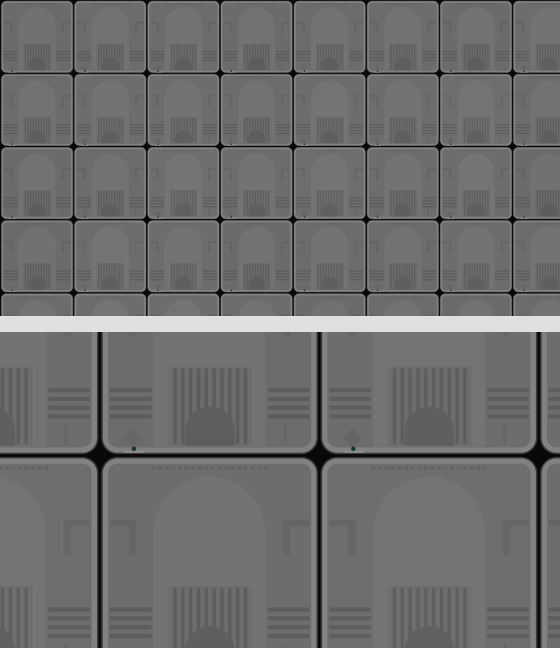
Top, the full canvas; bottom, a detail of the centre.
This pattern is drawn by a Shadertoy shader. Its source:

```glsl
#define ROWS 4.32
#define ORIGIN vec2(0.007, 0.003)
#define GAP 0.006
#define RIM 0.007
#define BEVEL 0.024
#define CORNER 0.075
#define GRILLE_PITCH 0.0357
#define VENT_PITCH 0.04
#define TOOTH_PITCH 0.03
#define WEAR 0.012

float hash(vec2 p) {
    return fract(sin(dot(p, vec2(127.1, 311.7))) * 43758.5453);
}

float box(vec2 p, vec2 halfSize) {
    vec2 d = abs(p) - halfSize;
    return length(max(d, 0.0)) + min(max(d.x, d.y), 0.0);
}

// Round-topped doorway; y points down and the arc is centred at zero
float arch(vec2 p, float radius, float bottom) {
    return max(length(vec2(p.x, min(p.y, 0.0))) - radius, p.y - bottom);
}

float stripes(float x, float pitch, float width) {
    return abs(fract(x / pitch) - 0.5) * pitch - 0.5 * width;
}

float fill(float d, float pixel) {
    return clamp(0.5 - d / pixel, 0.0, 1.0);
}

void mainImage(out vec4 fragColor, in vec2 fragCoord) {
    float pixel = ROWS / iResolution.y;
    vec2 grid = vec2(fragCoord.x, iResolution.y - fragCoord.y) * pixel - ORIGIN;
    vec2 cell = floor(grid);
    vec2 p = grid - cell - 0.5;
    vec2 side = vec2(abs(p.x), p.y);
    float age = hash(cell);

    // Rounded plate with dark rim and light bevel
    float plate = box(p, vec2(0.5 - GAP - CORNER)) - CORNER;
    float shade = mix(0.03, 0.22, fill(plate, pixel));
    shade = mix(shade, 0.505, fill(plate + RIM, pixel));
    shade = mix(shade, 0.425, fill(plate + RIM + BEVEL, pixel));

    // Tall raised arch
    shade = mix(shade, 0.45, fill(arch(p - vec2(0.0, -0.148), 0.255, 0.605), pixel));

    // Slotted grille with a small doorway
    vec2 g = p - vec2(0.003, 0.275);
    float grille = box(g, vec2(0.19, 0.18));
    float slots = stripes(g.x, GRILLE_PITCH, 0.015);
    shade = mix(shade, 0.425, fill(grille, pixel));
    shade = mix(shade, 0.365, fill(max(grille + 0.008, slots), pixel));
    shade = mix(shade, 0.37, fill(arch(p - vec2(0.001, 0.39), 0.113, 0.065), pixel));

    // Side vents
    float vents = max(box(side - vec2(0.36, 0.262), vec2(0.095, 0.08)),
                      stripes(p.y - 0.182, VENT_PITCH, 0.019));
    shade = mix(shade, 0.365, fill(vents, pixel));

    // Angled brackets
    float bracket = min(box(side - vec2(0.395, -0.193), vec2(0.06, 0.015)),
                        box(side - vec2(0.351, -0.127), vec2(0.016, 0.081)));
    shade = mix(shade, 0.395, fill(bracket, pixel));

    // Row of teeth under the top edge
    float teeth = max(box(p - vec2(0.005, -0.445), vec2(0.27, 0.007)),
                      stripes(p.x, TOOTH_PITCH, 0.018));
    shade = mix(shade, 0.385, fill(teeth, pixel));

    // Worn marks, fainter on some plates
    vec2 m = abs(p - vec2(-0.35, 0.42));
    float marks = min((m.x + m.y - 0.045) * 0.707,
                      box(p - vec2(0.345, 0.405), vec2(0.007, 0.045)));
    shade = mix(shade, 0.39, fill(marks, pixel) * mix(0.3, 1.0, age));
    shade += WEAR * (age - 0.5) * fill(plate + RIM, pixel);

    // Bottom latch: pale strip and dark teal stud
    vec3 color = vec3(shade);
    float strip = box(p - vec2(-0.345, 0.483), vec2(0.045, 0.005));
    color = mix(color, vec3(0.55), fill(strip, pixel));
    float stud = length(p - vec2(-0.345, 0.469)) - 0.01;
    color = mix(color, vec3(0.08, 0.22, 0.2), fill(stud, pixel));

    fragColor = vec4(color, 1.0);
}
```
